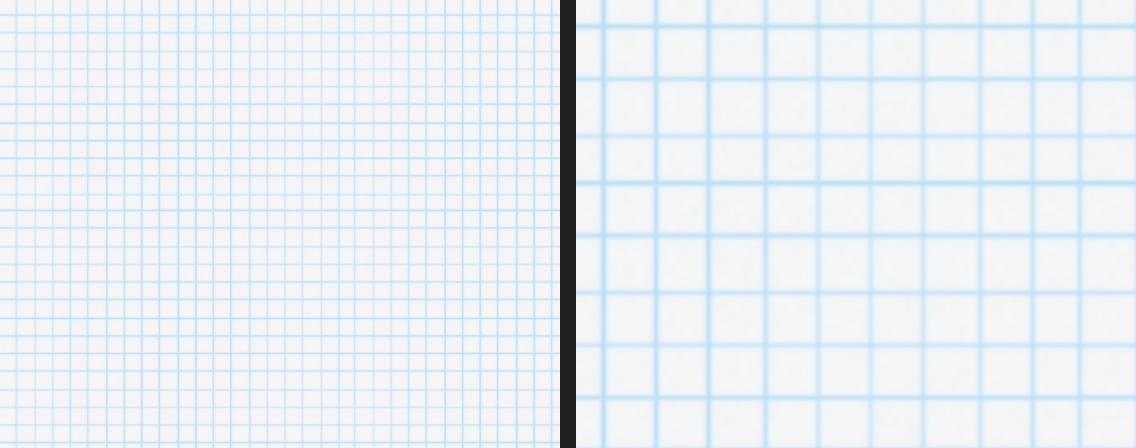
Left, the full canvas; right, a detail of the centre.
Write a WebGL 2 fragment shader that draws this pattern.

```glsl
#version 300 es
precision highp float;
// Pale blue graph paper: 31 by 25 soft, slightly uneven ruled lines on off-white.

uniform vec2 u_resolution;
out vec4 outColor;

// Lengths are in units of 1/768 of the canvas width.
const float CANVAS_WIDTH = 768.0;
const float SHEET_SIZE = 464.0;     // the ruling repeats after this length
const float LINES_PER_SHEET = 19.0;
const float CELL = 24.0;
const float WIDE_GAP = 2.1;         // extra space in every fourth cell
const float CORE_RADIUS = 1.35;
const float HALO_RADIUS = 3.2;

const vec3 PAPER = vec3(0.961, 0.961, 0.963);
const vec3 INK = vec3(0.725, 0.872, 0.968);
const vec3 HALO = vec3(0.915, 0.955, 0.990);

float hash(vec2 p) {
    return fract(sin(dot(p, vec2(127.1, 311.7))) * 43758.5453);
}

float valueNoise(vec2 p) {
    vec2 cell = floor(p);
    vec2 f = fract(p);
    f = f * f * (3.0 - 2.0 * f);
    float low = mix(hash(cell), hash(cell + vec2(1.0, 0.0)), f.x);
    float high = mix(hash(cell + vec2(0.0, 1.0)), hash(cell + vec2(1.0, 1.0)), f.x);
    return mix(low, high, f.y);
}

// Position of a line, counted on through the repeated sheets.
float linePosition(float index, float start, float gapShift) {
    float sheet = floor(index / LINES_PER_SHEET);
    float k = index - sheet * LINES_PER_SHEET;
    return start + sheet * SHEET_SIZE + k * CELL + WIDE_GAP * ceil((k - gapShift) / 4.0);
}

// Ink strength of a line: a slow fade across the sheet plus a random part.
float lineStrength(float index, float fadeCentre, float fadePeriod, float seed) {
    float k = mod(index, LINES_PER_SHEET);
    float fade = 0.5 + 0.5 * cos(6.2832 * (k - fadeCentre) / fadePeriod);
    return 1.0 - 0.36 * fade * fade - 0.14 * hash(vec2(k, seed));
}

float softLine(float dist, float radius) {
    return exp(-dist * dist / (radius * radius));
}

// Core (x) and halo (y) coverage of one set of parallel lines.
vec2 ruling(float coord, int first, int count, float start, float gapShift,
            vec2 fade, float seed, float pixel) {
    vec2 cover = vec2(0.0);
    float core = max(CORE_RADIUS, 0.7 * pixel);
    for (int i = 0; i < count; i++) {
        float index = float(first + i);
        float dist = coord - linePosition(index, start, gapShift);
        float strength = lineStrength(index, fade.x, fade.y, seed);
        cover = max(cover, strength * vec2(softLine(dist, core), softLine(dist, HALO_RADIUS)));
    }
    return cover;
}

void main() {
    float pixel = CANVAS_WIDTH / u_resolution.x;
    vec2 p = vec2(gl_FragCoord.x, u_resolution.y - gl_FragCoord.y) * pixel;

    // Ruled lines, vertical then horizontal
    vec2 vertical = ruling(p.x, 0, 31, 22.3, 0.0, vec2(1.0, 14.5), 3.0, pixel);
    vec2 horizontal = ruling(p.y, 8, 25, -175.5, 1.0, vec2(2.7, 8.0), 7.0, pixel);
    vec2 cover = 1.0 - (1.0 - vertical) * (1.0 - horizontal);

    // Slight wear along the ink
    float wear = 0.92 + 0.08 * valueNoise(p / 9.0);

    // Paper with faint mottling
    float mottle = valueNoise(p / 3.0) - 0.5;
    vec3 color = PAPER + 0.008 * mottle;
    color = mix(color, HALO, 0.6 * cover.y);
    color = mix(color, INK, cover.x * wear);

    outColor = vec4(color, 1.0);
}
```
